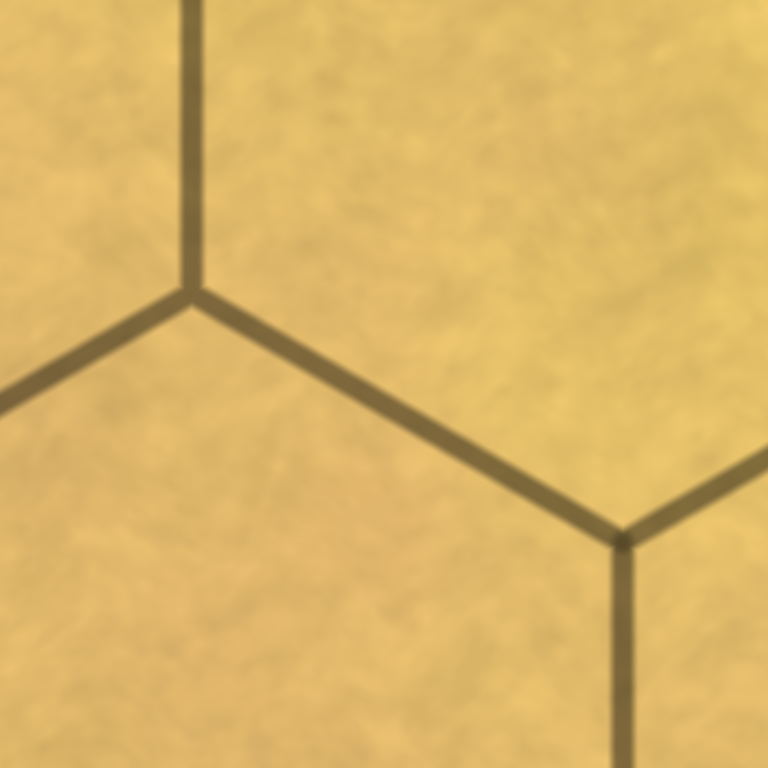
Reproduce this pattern procedurally as a WebGL 1 fragment shader.

```glsl
precision highp float;
// Large golden hexagonal tiles with soft brown joints and a mottled surface.
// Joints come from the edge distance of a hexagon lattice; the mottling is
// cellular noise (random soft spots) layered at several scales.
uniform vec2 u_resolution;

const float SIDE = 0.648;                    // hexagon side, in canvas units
const float APOTHEM = SIDE * 0.8660254;
const vec2 TILE_CENTER = vec2(0.811, 0.942);
const float JOINT_HALF_WIDTH = 0.0145;
const float JOINT_SOFTNESS = 0.0075;
const float JOINT_SHADE = 0.55;
const vec3 GOLD = vec3(0.882, 0.731, 0.411);
const vec3 YELLOW_SHIFT = vec3(0.004, 0.014, -0.006);

vec3 hash3(vec2 cell) {
  vec3 k = vec3(dot(cell, vec2(127.1, 311.7)),
                dot(cell, vec2(269.5, 183.3)),
                dot(cell, vec2(419.2, 371.9)));
  return fract(sin(k) * 43758.55);
}

// One soft spot of random sign per grid cell, summed over the neighbours.
float spotNoise(vec2 p) {
  vec2 base = floor(p);
  float sum = 0.0;
  for (int j = -1; j <= 1; j++) {
    for (int i = -1; i <= 1; i++) {
      vec2 cell = base + vec2(float(i), float(j));
      vec3 h = hash3(cell);
      vec2 d = p - cell - h.xy;
      float falloff = max(0.0, 1.0 - dot(d, d));
      sum += (2.0 * h.z - 1.0) * falloff * falloff;
    }
  }
  return sum;
}

// Position relative to the nearest center of a pointy-top hexagon lattice.
vec2 hexLocal(vec2 p, float side, float apothem) {
  vec2 period = vec2(2.0 * apothem, 3.0 * side);
  vec2 a = mod(p + 0.5 * period, period) - 0.5 * period;
  vec2 b = mod(p, period) - 0.5 * period;
  return dot(a, a) < dot(b, b) ? a : b;
}

float hexEdgeDistance(vec2 q, float apothem) {
  q = abs(q);
  return apothem - max(q.x, dot(q, vec2(0.5, 0.8660254)));
}

// Distance to the corners where a joint drops straight down.
float lowerJunctionDistance(vec2 q, float side, float apothem) {
  float bottom = length(q - vec2(0.0, -side));
  float upper = length(vec2(abs(q.x), q.y) - vec2(apothem, 0.5 * side));
  return min(bottom, upper);
}

float mottling(vec2 p) {
  // A gentle bend keeps the spots from lining up with the grid.
  vec2 q = p + 0.012 * sin(p.yx * vec2(17.0, 23.0) + vec2(0.4, 1.9));
  return 0.018 * spotNoise(q * 4.0 + 3.7)
       + 0.020 * spotNoise(q * vec2(12.0, 15.0) + 11.3)
       + 0.026 * spotNoise(q * vec2(30.0, 37.0) + 27.1)
       + 0.014 * spotNoise(q * vec2(62.0, 71.0) + 51.9);
}

vec3 tileColor(vec2 p) {
  float drift = sin(2.2 * (p.x + p.y) - 2.3)
              + 0.7 * spotNoise(p * 5.0 + 19.4);
  return GOLD * (1.0 + mottling(p)) + YELLOW_SHIFT * drift;
}

void main() {
  vec2 p = gl_FragCoord.xy / u_resolution;
  vec2 q = hexLocal(p - TILE_CENTER, SIDE, APOTHEM);

  // Joints, slightly darker where they meet
  float soft = max(JOINT_SOFTNESS, 1.0 / min(u_resolution.x, u_resolution.y));
  float joint = 1.0 - smoothstep(JOINT_HALF_WIDTH - soft, JOINT_HALF_WIDTH + soft,
                                 hexEdgeDistance(q, APOTHEM));
  float junction = 1.0 - smoothstep(0.004, 0.022,
                                    lowerJunctionDistance(q, SIDE, APOTHEM));
  float shade = mix(1.0, JOINT_SHADE, joint) * (1.0 - 0.28 * junction * joint);

  gl_FragColor = vec4(tileColor(p) * shade, 1.0);
}
```
